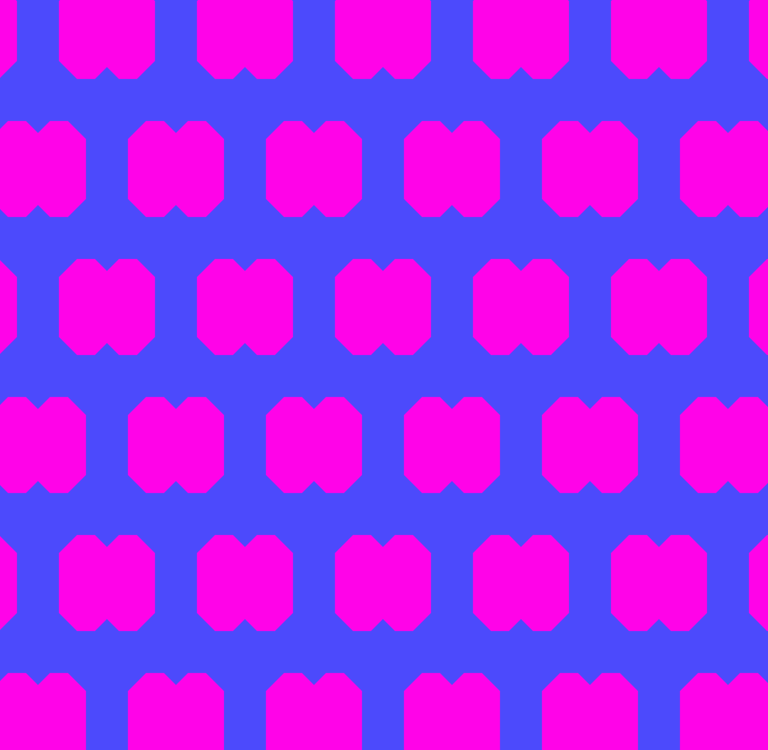
Reproduce this pattern procedurally as a WebGL 1 fragment shader.

```glsl
precision highp float;
// Magenta twin-lobed badges on a flat blue ground, in staggered rows.
// Each badge is a square trimmed by two mirrored diamonds, which bevel its
// corners and notch its top and bottom; alternate rows shift half a repeat.

uniform vec2 u_resolution;

const vec3 GROUND = vec3(0.30, 0.29, 0.99);
const vec3 BADGE = vec3(1.00, 0.01, 0.91);

const float REPEATS_ACROSS = 5.565;        // repeats per canvas width
const vec2 FIRST_CENTER = vec2(0.275, 0.210); // lowest badge, in repeats

const float HALF_SIZE = 0.348;    // half the side of the square
const float LOBE_OFFSET = 0.152;  // distance of each lobe from the middle
const float DIAMOND_REACH = 0.413; // half diagonal of the trimming diamonds

// Position relative to the nearest center, with odd rows shifted sideways.
vec2 staggeredCell(vec2 p, float shift) {
  float row = floor(p.y + 0.5);
  p.x += shift * mod(row, 2.0);
  return fract(p + 0.5) - 0.5;
}

// Signed distance to a square trimmed by a mirrored pair of diamonds.
float badgeDistance(vec2 p, float halfSize, float lobeOffset, float reach) {
  vec2 q = abs(p);
  float square = max(q.x, q.y) - halfSize;
  float diamonds = (abs(q.x - lobeOffset) + q.y - reach) * 0.70711;
  return max(square, diamonds);
}

// Coverage of a shape, softened over a band centered on its edge.
float coverage(float dist, float softness) {
  return 1.0 - smoothstep(-softness, softness, dist);
}

void main() {
  // One unit is one repeat, square at any canvas size.
  float scale = REPEATS_ACROSS / u_resolution.x;
  vec2 p = gl_FragCoord.xy * scale - FIRST_CENTER;

  vec2 cell = staggeredCell(p, 0.5);
  float dist = badgeDistance(cell, HALF_SIZE, LOBE_OFFSET, DIAMOND_REACH);

  vec3 color = mix(GROUND, BADGE, coverage(dist, 0.8 * scale));
  gl_FragColor = vec4(color, 1.0);
}
```
